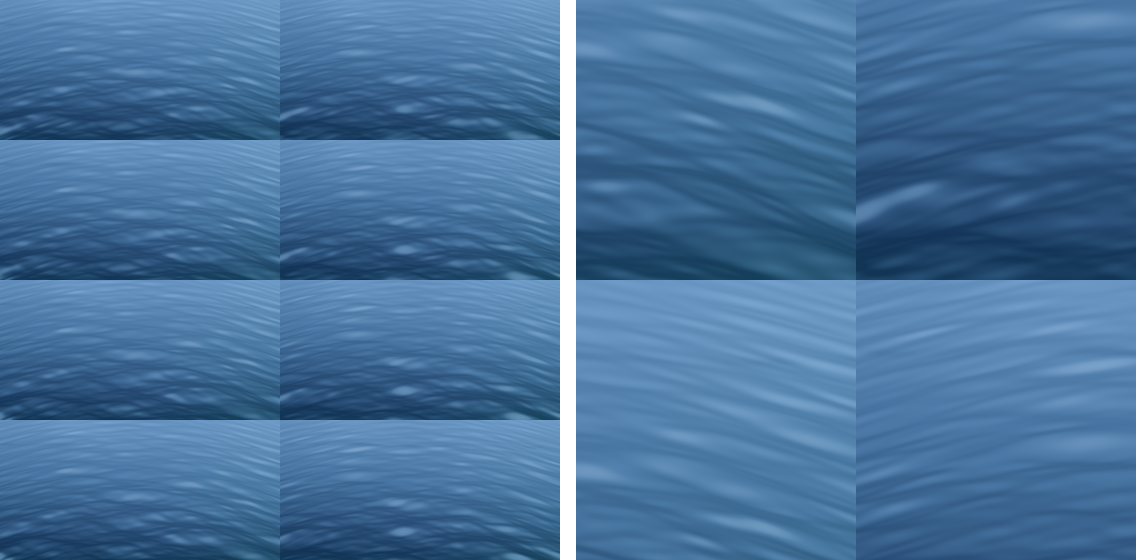
Left, the full canvas; right, a detail of the centre.
Write a Shadertoy shader that draws this texture.

```glsl
// Draws a 2 by 4 grid of rippled blue sea views, each at a slightly different moment.

const vec2 GRID = vec2(2.0, 4.0);
const vec3 DEEP = vec3(0.115, 0.250, 0.400);
const vec3 MIDDLE = vec3(0.280, 0.455, 0.635);
const vec3 PALE = vec3(0.425, 0.595, 0.775);
const vec3 GLINT = vec3(0.50, 0.63, 0.74);
const int WAVES = 28;

// Perspective distance of a point in a tile, y running from 0 (near) to 1 (far)
float viewDistance(float y) {
    return 1.0 / (1.7 - y);
}

// Tile position projected onto the sea plane, with gently arched crests
vec2 seaPlane(vec2 p, float dist) {
    float across = (p.x - 0.5) * 2.0 * dist;
    return vec2(across, 4.0 * dist + 0.7 * across * across);
}

// Layered sines that drag one another; waves too fine for the distance fade out
float ripples(vec2 pos, float moment, float footprint) {
    float sum = 0.0;
    float freq = 15.0;
    float amp = 1.0;
    pos += 0.04 * sin(pos.yx * vec2(3.1, 5.3) + vec2(0.7, 2.1));
    for (int i = 0; i < WAVES; i++) {
        float n = float(i);
        float angle = 1.45 + 1.5 * (fract(n * 0.618 + 0.3) - 0.5);
        vec2 dir = vec2(cos(angle), sin(angle));
        float phase = dot(pos, dir) * freq + 2.4 * n * n + moment * sqrt(freq);
        float visible = 1.0 - smoothstep(1.2, 3.0, freq * footprint);
        sum += amp * visible * sin(phase);
        pos += dir * cos(phase) * 0.22 * amp * visible / freq;
        freq *= 1.11;
        amp *= 0.97;
    }
    return sum / 2.7;
}

// Broad uneven areas of calm and rough water
float roughness(vec2 p, float moment) {
    return sin(p.x * 7.0 + 2.5 * sin(p.y * 6.0 + moment) + moment)
         * sin(p.y * 9.0 - p.x * 4.0 + 1.3);
}

// Soft diagonal sheen in the far water
float sheen(vec2 p) {
    float offset = p.x - 0.30 + 0.9 * (p.y - 0.93);
    return exp(-offset * offset * 90.0) * smoothstep(0.72, 1.0, p.y);
}

// Thin dark ruffles lying nearly level in the far water
float farRuffles(vec2 p) {
    float height = p.y - 0.83 + 0.025 * p.x + 0.006 * sin(p.x * 17.0);
    float band = exp(-height * height * 9000.0);
    return band * (0.6 + 0.4 * sin(p.x * 31.0 + 2.0 * sin(p.x * 13.0)));
}

// Dark to light ramp of the water
vec3 waterColor(float tone) {
    tone = clamp(tone, -0.12, 1.15);
    return tone < 0.5 ? mix(DEEP, MIDDLE, tone * 2.0)
                      : mix(MIDDLE, PALE, tone * 2.0 - 1.0);
}

vec3 seaView(vec2 p, float moment) {
    float dist = viewDistance(p.y);
    float footprint = 4.0 * dist * dist / 128.0;
    float rough = roughness(p, moment);
    float wave = ripples(seaPlane(p, dist), moment, footprint);
    wave *= 1.0 + 0.3 * rough;

    // Light falls off toward the viewer and toward the left
    float tone = 0.03 + 0.93 * p.y + 0.17 * (p.x - 0.5);
    float contrast = mix(0.125, 0.085, p.y);
    tone += contrast * (wave + 0.22 * wave * wave - 0.15);
    tone += 0.025 * rough + 0.09 * sheen(p) - 0.10 * farRuffles(p);
    vec3 color = waterColor(tone);

    // Green tint close to the viewer and on the right
    float greenness = smoothstep(0.5, 1.0, p.x) * (1.0 - 0.6 * p.y)
                    + 0.6 * (1.0 - smoothstep(0.0, 0.15, p.y));
    color += greenness * vec3(-0.008, 0.014, -0.012);

    // Pale light on the sharpest crests
    float crest = smoothstep(1.0, 2.4, wave);
    return mix(color, GLINT, 0.28 * crest);
}

// Picks the tile and its moment; the columns differ more than the rows
vec3 tiledSea(vec2 uv) {
    vec2 cell = clamp(floor(uv * GRID), vec2(0.0), GRID - 1.0);
    float moment = 0.12 * (GRID.y - 1.0 - cell.y) + 0.65 * cell.x;
    return seaView(uv * GRID - cell, moment);
}

void mainImage(out vec4 fragColor, in vec2 fragCoord) {
    // Four samples per pixel smooth the ripples and the tile borders
    vec3 color = vec3(0.0);
    for (int i = 0; i < 4; i++) {
        vec2 offset = vec2(float(i % 2), float(i / 2)) * 0.5 - 0.25;
        color += tiledSea((fragCoord + offset) / iResolution.xy);
    }
    fragColor = vec4(color / 4.0, 1.0);
}
```
